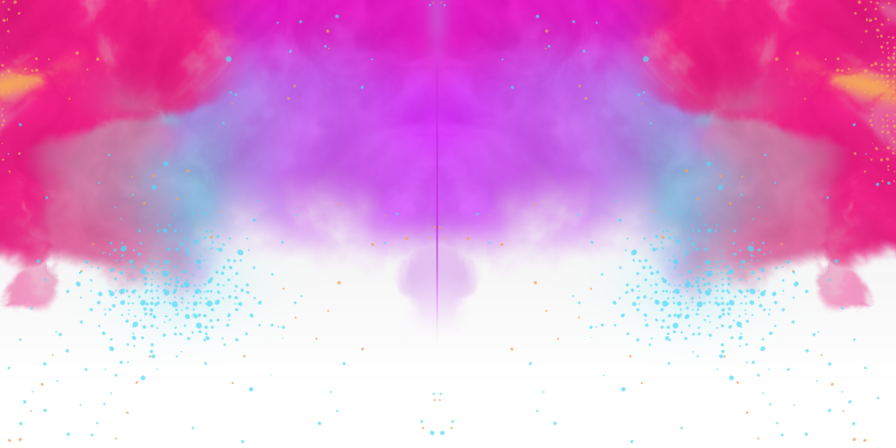
Give the GLSL for this background, as a Shadertoy shader.

```glsl
// Mirrored clouds of coloured powder hanging from the top of a white field.
// Soft blobs and warped bands of pigment are layered over violet, cut off by
// a ragged lower edge, then dusted with cyan and gold grains.

const float AXIS = 0.976;   // mirror line, in canvas heights

const vec3 WHITE   = vec3(1.0);
const vec3 VIOLET  = vec3(0.80, 0.39, 0.94);
const vec3 NEON    = vec3(0.84, 0.15, 0.96);
const vec3 MAGENTA = vec3(0.86, 0.10, 0.75);
const vec3 LAVENDER = vec3(0.67, 0.57, 0.90);
const vec3 DUSTY   = vec3(0.82, 0.47, 0.65);
const vec3 SKY     = vec3(0.54, 0.74, 0.86);
const vec3 CRIMSON = vec3(0.93, 0.13, 0.52);
const vec3 ROSE    = vec3(0.88, 0.33, 0.58);
const vec3 GOLD    = vec3(0.96, 0.64, 0.36);
const vec3 CYAN    = vec3(0.33, 0.86, 0.97);

float hash(vec2 p) {
    return fract(sin(dot(p, vec2(127.1, 311.7))) * 43758.5453);
}

float noise(vec2 p) {
    vec2 i = floor(p), f = fract(p);
    f = f * f * (3.0 - 2.0 * f);
    return mix(mix(hash(i), hash(i + vec2(1, 0)), f.x),
               mix(hash(i + vec2(0, 1)), hash(i + vec2(1, 1)), f.x), f.y);
}

float fbm(vec2 p) {
    float sum = 0.0, amp = 0.5;
    for (int i = 0; i < 5; i++) {
        sum += amp * noise(p);
        p = mat2(1.6, 1.2, -1.2, 1.6) * p + 7.3;
        amp *= 0.5;
    }
    return sum;
}

// Gaussian spot with separate radii
float blob(vec2 p, vec2 center, vec2 radius) {
    vec2 d = (p - center) / radius;
    return exp(-dot(d, d));
}

// One jittered grain per cell; density is the chance of a grain
float grains(vec2 p, float scale, float density, float pixel) {
    vec2 cell = floor(p * scale);
    vec2 jitter = vec2(hash(cell + 3.1), hash(cell + 8.7));
    vec2 d = fract(p * scale) - mix(vec2(0.3), vec2(0.7), jitter);
    d.x += 0.4 * (jitter.y - 0.5) * d.y;
    float radius = mix(0.10, 0.29, hash(cell + 5.9));
    float blur = max(pixel * scale, 0.08);
    float dotMask = 1.0 - smoothstep(radius - blur, radius + blur, length(d));
    return dotMask * step(hash(cell), density);
}

// Pigment colours; p is warped, q is the plain mirrored position
vec3 pigment(vec2 p, vec2 q, float cloud, float fine) {
    vec3 col = mix(VIOLET, NEON, 0.75 * blob(p, vec2(0.0, 0.24), vec2(0.14, 0.17)));
    col = mix(col, MAGENTA, 1.0 - smoothstep(0.05, 0.21, p.y));
    col = mix(col, LAVENDER, 0.95 * blob(p, vec2(0.48, 0.29), vec2(0.13, 0.17)));
    col = mix(col, DUSTY, smoothstep(0.50, 0.64, p.x));
    col = mix(col, SKY, 0.95 * blob(p, vec2(0.52, 0.47), vec2(0.13, 0.13)));

    // Crimson wings reach inward at the top and retreat lower down
    float wing = mix(0.46, 0.82, smoothstep(0.18, 0.34, p.y));
    float crimson = smoothstep(wing - 0.05, wing + 0.09, p.x);
    col = mix(col, mix(CRIMSON, ROSE, smoothstep(0.45, 0.75, fine)), crimson);
    col = mix(col, ROSE, 0.6 * blob(q, vec2(0.82, 0.53), vec2(0.14, 0.07)));
    col = mix(col, DUSTY, 0.65 * blob(p, vec2(0.66, 0.20), vec2(0.10, 0.055)));
    col = mix(col, SKY, 0.6 * blob(p, vec2(0.57, 0.25), vec2(0.04, 0.025)));
    return col * (1.0 + 0.16 * (cloud - 0.5)) + 0.12 * (fine - 0.5);
}

// Opacity of the cloud above its ragged lower edge
float coverage(vec2 q, float cloud, float fine) {
    float edge = 0.515 + 0.055 * blob(q, vec2(0.0, q.y), vec2(0.13, 1.0));
    edge += 0.075 * smoothstep(0.38, 0.60, q.x);
    edge += 0.20 * (cloud - 0.5) + 0.07 * (fine - 0.5);
    float soft = mix(0.11, 0.035, smoothstep(0.48, 0.78, q.x));
    float body = 1.0 - smoothstep(edge - soft, edge + soft, q.y);
    float stem = (1.0 - smoothstep(0.04, 0.09, q.x + 0.08 * (fine - 0.5)))
               * (1.0 - smoothstep(0.60, 0.77, q.y));
    float tuft = blob(q + 0.1 * (fine - 0.5), vec2(0.90, 0.64), vec2(0.055, 0.06));
    return max(body, max(0.35 * stem, 0.45 * smoothstep(0.25, 0.65, tuft)));
}

void mainImage(out vec4 fragColor, in vec2 fragCoord) {
    float pixel = 1.0 / iResolution.y;
    vec2 uv = fragCoord * pixel;
    vec2 q = vec2(abs(uv.x - AXIS), 1.0 - uv.y);   // mirrored, measured downward

    float cloud = fbm(q * 5.0 + 2.0);
    float fine = fbm(q * 13.0 + 3.0 * cloud);
    vec2 warp = vec2(cloud, fbm(q * 5.0 + 19.0)) - 0.5;
    vec2 p = q + 0.16 * warp + 0.04 * (fine - 0.5);

    // White ground with a faint shadow, then the cloud
    vec3 col = WHITE - 0.035 * (1.0 - smoothstep(0.55, 0.90, q.y));
    col = mix(col, CYAN, 0.22 * blob(q, vec2(0.57, 0.63), vec2(0.13, 0.09)));
    col = mix(col, pigment(p, q, cloud, fine), coverage(q, cloud, fine));

    // Cyan spray below the wings
    float spray = blob(q, vec2(0.59, 0.645), vec2(0.16, 0.105));
    float drops = max(grains(q, 42.0, 0.65 * spray, pixel),
                      grains(q + 0.37, 75.0, 0.75 * spray, pixel));
    col = mix(col, CYAN, 0.75 * drops);

    // Gold streak and dust at the outer sides
    float streak = blob(q, vec2(0.96, 0.19 + 0.45 * (q.x - 0.96) * -1.0 - 0.20 * (0.96 - q.x) * 4.0 * 0.9), vec2(0.13, 0.03));
    float dust = smoothstep(0.91, 1.02, q.x) * (1.0 - smoothstep(0.30, 0.52, q.y));
    col = mix(col, GOLD, streak * smoothstep(0.25, 0.65, fine));
    col = mix(col, GOLD, 0.8 * grains(q, 80.0, 0.6 * dust + 0.35 * streak, pixel));

    // Thin seam on the mirror line
    float seam = 1.0 - smoothstep(0.0008, 0.0008 + 1.2 * pixel, q.x);
    float seamFade = smoothstep(0.10, 0.20, q.y) * (1.0 - smoothstep(0.50, 0.78, q.y));
    col = mix(col, vec3(0.76, 0.18, 0.87), 0.7 * seam * seamFade);
    col = mix(col, LAVENDER, 0.35 * blob(q, vec2(0.0, 0.03), vec2(0.025, 0.10)));
    fragColor = vec4(clamp(col, 0.0, 1.0), 1.0);
}
```
